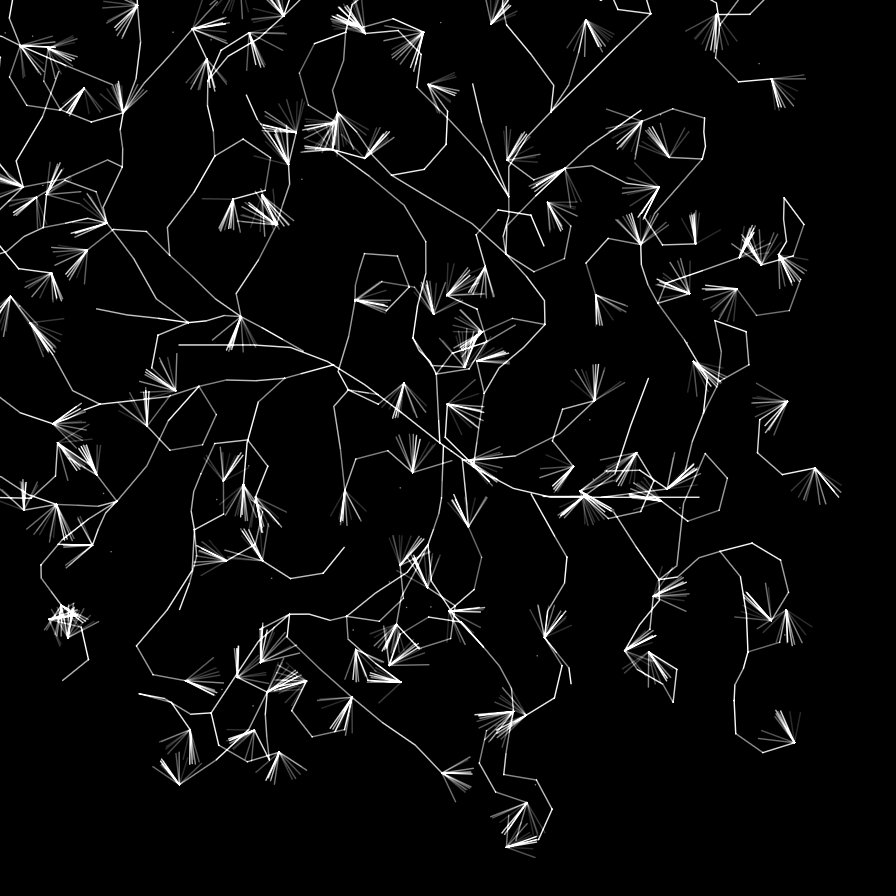
This pattern is drawn by a Shadertoy shader. Its source:

```glsl
const float TAU = 6.28319;
const float CELL = 0.085;         // spacing of branch nodes
const float HALF_WIDTH = 0.0008;  // half thickness of every line
const float TRUNK_LEFT = 0.2;
const float TRUNK_RIGHT = 0.78;
const vec3 INK = vec3(0.0);
const vec3 GLOW = vec3(1.0);

float hash(vec2 p) {
    vec3 q = fract(p.xyx * 0.1031);
    q += dot(q, q.yzx + 33.33);
    return fract((q.x + q.y) * q.z);
}

vec2 polar(float angle) {
    return vec2(cos(angle), sin(angle));
}

// Antialiased line coverage
float stroke(vec2 p, vec2 a, vec2 b, float px) {
    vec2 ab = b - a, ap = p - a;
    float t = clamp(dot(ap, ab) / max(dot(ab, ab), 1e-8), 0.0, 1.0);
    return clamp(0.5 + (HALF_WIDTH - length(ap - ab * t)) / px, 0.0, 1.0);
}

// Needles spreading from one apex: a few bright ones bunched, the rest dim
float fan(vec2 p, vec2 apex, float id, float px) {
    if (distance(p, apex) > 0.05) return 0.0;
    float facing = TAU * hash(vec2(id, 1.0));
    float bunch = facing + 1.4 * (hash(vec2(id, 2.0)) - 0.5);
    float reach = mix(0.034, 0.046, hash(vec2(id, 3.0)));
    float light = 0.0;
    for (int k = 0; k < 11; k++) {
        float n = float(k);
        float h = hash(vec2(id, 10.0 + n));
        float angle = facing + 2.0 * (hash(vec2(id, 30.0 + n)) - 0.5);
        float shine = mix(0.16, 0.55, h * h);
        if (k < 3) {
            angle = bunch + 0.08 * (n + h);
            shine = 0.85 - 0.15 * n;
        }
        vec2 needle = reach * mix(0.8, 1.0, h) * polar(angle);
        light += shine * stroke(p, apex, apex + needle, px);
    }
    // Occasional loose speck
    vec2 speck = apex + 0.022 * polar(facing + 3.0);
    return light + 0.5 * step(0.75, hash(vec2(id, 4.0))) * stroke(p, speck, speck, px);
}

// Short hooked twig that ends in a fan
float twig(vec2 p, vec2 root, float id, float px) {
    if (distance(p, root) > 0.17) return 0.0;
    float side = hash(vec2(id, 5.0)) < 0.5 ? -1.0 : 1.0;
    float turn = side * mix(0.6, 1.15, hash(vec2(id, 6.0)));
    int parts = 1 + int(4.0 * hash(vec2(id, 7.0)));
    float angle = TAU * hash(vec2(id, 8.0));
    float light = 0.0;
    vec2 a = root;
    for (int k = 0; k < parts; k++) {
        vec2 b = a + 0.037 * polar(angle);
        light += mix(0.4, 1.0, hash(vec2(id, 70.0 + float(k)))) * stroke(p, a, b, px);
        a = b;
        angle += turn;
    }
    return light + fan(p, a, id, px);
}

vec2 trunkPoint(float x) {
    x = clamp(x, TRUNK_LEFT, TRUNK_RIGHT);
    return vec2(x, 0.615 - 0.17 * smoothstep(0.3, 0.62, x));
}

float trunk(vec2 p, float px) {
    float part = (TRUNK_RIGHT - TRUNK_LEFT) / 14.0;
    float x = TRUNK_LEFT + part * floor((p.x - TRUNK_LEFT) / part);
    float light = 0.0;
    for (float k = -1.0; k < 2.0; k++) {
        vec2 a = trunkPoint(x + k * part), b = trunkPoint(x + (k + 1.0) * part);
        if (b.x - a.x > 0.001) light = max(light, 0.9 * stroke(p, a, b, px));
    }
    return light;
}

vec2 joint(vec2 a) {
    return trunkPoint(mix(a.x, 0.5, 0.3));
}

// Growth direction: toward the trunk, swaying more when far away
vec2 flow(vec2 a) {
    vec2 d = joint(a) - a;
    float sway = 0.9 * sin(12.0 * a.x + 3.0 * sin(9.0 * a.y));
    return polar(atan(d.y, d.x) + sway * smoothstep(0.05, 0.25, length(d)));
}

vec2 nodeAt(vec2 cell) {
    vec2 jitter = vec2(hash(cell + 40.0), hash(cell + 80.0)) - 0.5;
    return CELL * (cell + 0.5 + 0.72 * jitter);
}

// Bent link from a node to the next one downstream, in three straight parts
float link(vec2 p, vec2 cell, vec2 a, float id, float px) {
    vec2 heading = flow(a), goal = joint(a);
    bool joins = distance(a, goal) < 0.09;
    vec2 b = joins ? goal : nodeAt(cell + round(heading));
    float span = distance(a, b);
    vec2 startPull = a + 0.33 * span * heading;
    vec2 endPull = joins ? mix(a, b, 0.67) : b - 0.33 * span * flow(b);
    float light = 0.0;
    vec2 from = a;
    for (int k = 1; k < 4; k++) {
        float t = float(k) / 3.0, s = 1.0 - t;
        vec2 to = s * s * (s * a + 3.0 * t * startPull) + t * t * (3.0 * s * endPull + t * b);
        light = max(light, mix(0.5, 1.0, hash(vec2(id, 90.0 + float(k)))) * stroke(p, from, to, px));
        from = to;
    }
    return light;
}

void mainImage(out vec4 fragColor, in vec2 fragCoord) {
    float px = 1.0 / iResolution.y;
    vec2 p = fragCoord * px, home = floor(p / CELL);
    float light = trunk(p, px);
    for (int i = 0; i < 25; i++) {
        vec2 offset = vec2(i % 5, i / 5) - 2.0;
        vec2 cell = home + offset, a = nodeAt(cell);
        // Bare right, bottom and lower left margins
        if (a.x > 0.88 || a.y < 0.12 || a.x + a.y < 0.3) continue;
        float id = dot(cell + 5.0, vec2(1.0, 23.0));
        float choice = hash(vec2(id, 9.0));
        bool near = max(abs(offset.x), abs(offset.y)) < 1.5;
        if (near && choice > 0.1) light += link(p, cell, a, id, px);
        if (choice < 0.75) light += twig(p, a, id, px);
        if (fract(choice * 7.0) < 0.4) light += fan(p, a, id + 600.0, px);
    }
    fragColor = vec4(mix(INK, GLOW, clamp(light, 0.0, 1.0)), 1.0);
}
```
